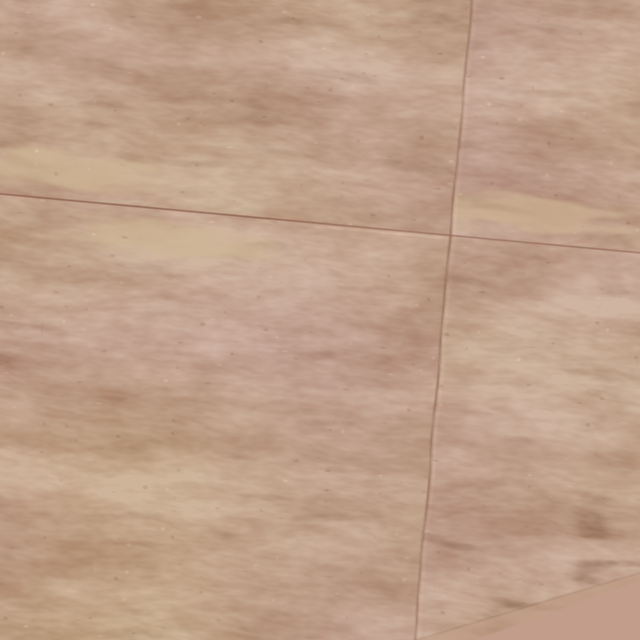
Give the GLSL for this texture, as a WebGL 1 fragment shader.

```glsl
precision highp float;
uniform vec2 u_resolution;

// Unit gradient at a lattice point
vec2 gradient(vec2 cell) {
  vec3 h = fract(cell.xyx * vec3(0.1031, 0.1030, 0.0973));
  h += dot(h, h.yzx + 33.33);
  float angle = 6.2832 * fract((h.x + h.y) * h.z);
  return vec2(cos(angle), sin(angle));
}

float gradientNoise(vec2 p) {
  vec2 i = floor(p), f = p - i;
  vec2 w = f * f * f * (f * (f * 6.0 - 15.0) + 10.0);
  float a = dot(gradient(i), f);
  float b = dot(gradient(i + vec2(1.0, 0.0)), f - vec2(1.0, 0.0));
  float c = dot(gradient(i + vec2(0.0, 1.0)), f - vec2(0.0, 1.0));
  float d = dot(gradient(i + 1.0), f - 1.0);
  return mix(mix(a, b, w.x), mix(c, d, w.x), w.y);
}

// Streaks stretched along the plank, from broad stains to fine fibres
float woodGrain(vec2 p) {
  float sum = 0.0, amplitude = 0.8;
  vec2 scale = vec2(2.3, 8.0);
  for (int i = 0; i < 5; i++) {
    sum += amplitude * gradientNoise(p * scale + float(i) * 17.3);
    scale *= vec2(2.1, 2.05);
    amplitude *= 0.76;
  }
  return sum;
}

float seamLine(float dist, float halfWidth, float blur) {
  return 1.0 - smoothstep(halfWidth - blur, halfWidth + blur, abs(dist));
}

void main() {
  vec2 uv = gl_FragCoord.xy / u_resolution;
  float pixel = 1.0 / min(u_resolution.x, u_resolution.y);

  // Skewed plank frame: both seams cross at zero
  vec2 plank = vec2(uv.x - 0.647 - 0.09 * uv.y, uv.y - 0.697 + 0.092 * uv.x);
  vec2 side = step(0.0, plank);
  vec2 p = plank + side * vec2(7.3, 3.7) + 11.0;
  p.y += 0.012 * gradientNoise(p * vec2(4.0, 6.0));

  // Weathered tone
  float tone = 0.58 + woodGrain(p);
  tone += 0.12 * gradientNoise(p * vec2(70.0, 190.0));
  vec3 color = mix(vec3(0.69, 0.55, 0.46), vec3(0.79, 0.68, 0.60),
                   clamp(tone, -0.15, 1.2));

  // Warm and rosy drift
  float hue = gradientNoise(p * vec2(2.0, 4.5) + 40.0);
  color += hue * vec3(-0.005, 0.012, -0.035);
  color.b -= 0.025 * (1.0 - smoothstep(0.0, 0.5, length(uv - vec2(0.1, 0.15))));

  // Ragged cream patches beside the long seam
  float center = mix(mix(0.27, 0.10, side.y), 0.82, side.x);
  vec2 offset = vec2(uv.x - center, abs(plank.y) - 0.046) / vec2(0.17, 0.032);
  float ragged = length(offset) + 0.8 * gradientNoise(p * vec2(11.0, 60.0));
  float cream = (1.0 - smoothstep(0.5, 1.25, ragged)) * (1.0 - side.x * (1.0 - side.y));
  color = mix(color, vec3(0.81, 0.71, 0.58), 0.7 * cream);

  // Dark scuffs, heavier on the lower right plank
  float scuff = smoothstep(0.22, 0.55, gradientNoise(p * vec2(8.0, 38.0) + 5.0));
  scuff *= 0.5 + 0.5 * gradientNoise(p * vec2(55.0, 110.0)) + 0.3;
  float heavy = side.x * (1.0 - smoothstep(0.1, 0.3, uv.y));
  color -= scuff * mix(0.06, 0.15, heavy) * vec3(0.9, 1.0, 1.0);

  // Small worn flecks
  float fleck = gradientNoise(p * vec2(60.0, 95.0) + 9.0);
  color -= 0.06 * smoothstep(0.42, 0.65, fleck);
  color += 0.05 * smoothstep(0.45, 0.65, -fleck);

  // Long seam with a pale lower lip
  float blur = max(0.0012, pixel);
  float worn = gradientNoise(uv * vec2(9.0, 14.0) + 3.0);
  float lip = seamLine(plank.y + 0.005, 0.002, blur * 1.5);
  color += 0.06 * lip * smoothstep(0.35, 0.6, uv.x) * (1.0 - side.x);
  float longSeam = seamLine(plank.y, 0.0014, blur);
  color = mix(color, vec3(0.55, 0.38, 0.31),
              longSeam * (mix(0.8, 0.55, smoothstep(0.3, 0.75, uv.x)) + 0.2 * worn));

  // Fainter, broken cross seam
  float wobble = 0.003 * gradientNoise(vec2(uv.y * 12.0, 2.5));
  float crossSeam = seamLine(plank.x + wobble, 0.0018, blur * 1.6);
  float broken = 0.48 + 0.5 * gradientNoise(vec2(uv.y * 24.0, 6.5));
  color = mix(color, vec3(0.56, 0.41, 0.33), crossSeam * broken);
  color += 0.025 * seamLine(plank.x + wobble - 0.006, 0.002, blur * 2.0);

  // Smooth slanted corner with a soft rim
  float rim = 0.30 * (uv.x - 0.65) - uv.y;
  float inner = 0.36 * (uv.x - 0.74) - uv.y;
  color = mix(color, vec3(0.75, 0.61, 0.52), 0.75 * smoothstep(-0.003, 0.004, rim));
  color -= 0.05 * seamLine(rim, 0.0015, blur * 1.5);
  color = mix(color, vec3(0.765, 0.615, 0.55), smoothstep(-0.003, 0.004, inner));

  gl_FragColor = vec4(color, 1.0);
}
```
